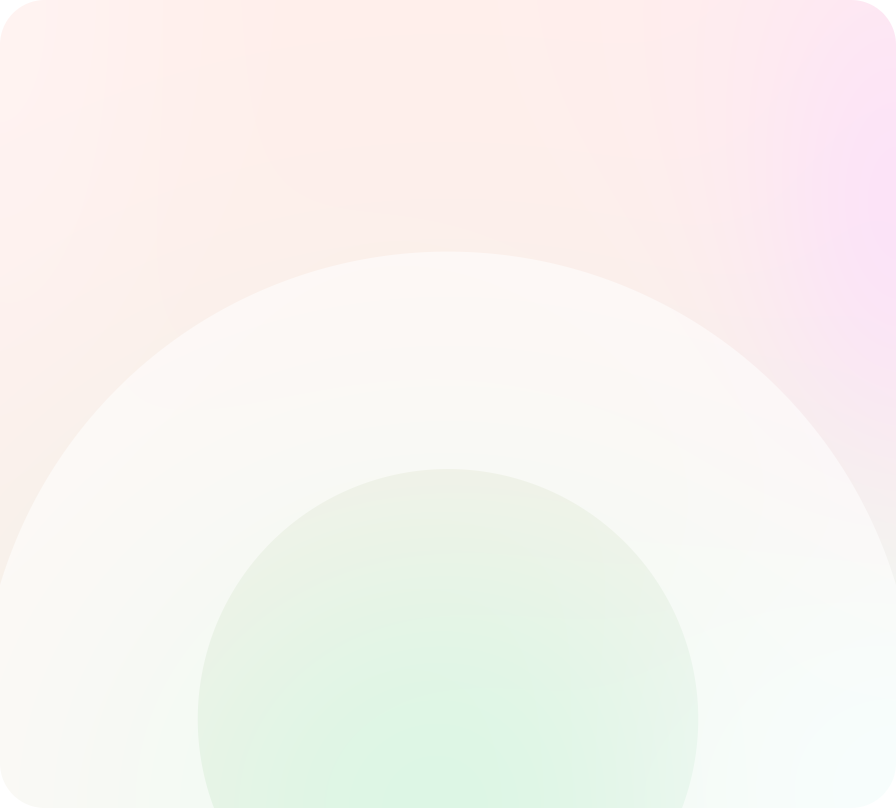
Write a Shadertoy shader that draws this background.

```glsl
// Soft pastel card with a pale arch around a mint disc, lit by blurred colour glows.

// Gaussian falloff from 1 at the centre
float glow(vec2 offset, float spread) {
    return exp(-dot(offset, offset) / (spread * spread));
}

// Antialiased coverage of a signed distance
float coverage(float dist, float pixel) {
    return clamp(0.5 - dist / pixel, 0.0, 1.0);
}

float roundedBox(vec2 p, vec2 halfSize, float radius) {
    vec2 q = abs(p) - halfSize + radius;
    return length(max(q, 0.0)) + min(max(q.x, q.y), 0.0) - radius;
}

void mainImage(out vec4 fragColor, in vec2 fragCoord) {
    // One unit is the canvas width
    float pixel = 1.0 / iResolution.x;
    vec2 p = fragCoord * pixel;
    vec2 size = vec2(1.0, iResolution.y * pixel);

    // Peach base with blush, magenta, green and aqua glows
    vec3 color = vec3(1.0, 0.937, 0.922);
    color = mix(color, vec3(1.0, 0.952, 0.946),
                glow((p - vec2(0.0, size.y)) * vec2(1.0, 0.4), 0.19));
    color = mix(color, vec3(1.0, 0.925, 0.940),
                0.6 * glow((p - vec2(0.85, size.y)) * vec2(1.0, 0.6), 0.22));
    color = mix(color, vec3(0.990, 0.888, 0.972),
                glow((p - vec2(1.0, 0.656)) * vec2(1.0, 0.5), 0.155));
    color = mix(color, vec3(0.865, 0.965, 0.896),
                glow((p - vec2(0.5, 0.0)) * vec2(0.9, 1.0), 0.42));
    color = mix(color, vec3(0.932, 0.985, 0.975),
                glow(p - vec2(1.0, 0.02), 0.25));

    // Translucent white ring between two concentric circles
    float centerDistance = length(p - vec2(0.5, 0.099));
    float ring = coverage(centerDistance - 0.522, pixel)
               * (1.0 - coverage(centerDistance - 0.2793, pixel));
    color = mix(color, vec3(1.0), 0.54 * ring);

    // Rounded card on white
    float card = coverage(roundedBox(p - 0.5 * size, 0.5 * size, 0.05), pixel);
    fragColor = vec4(mix(vec3(1.0), color, card), 1.0);
}
```
